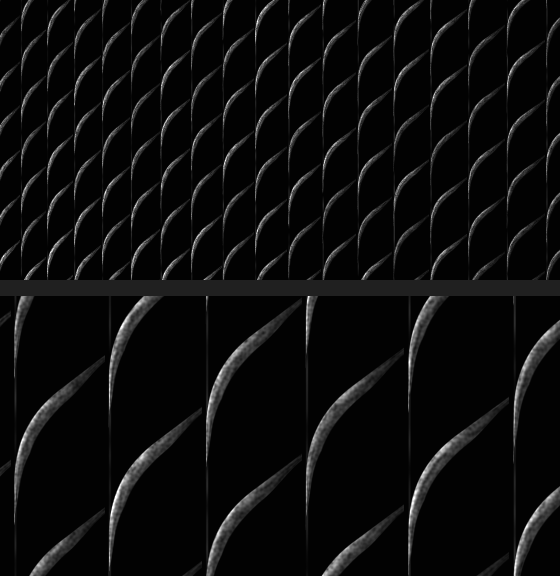
Top: the whole. Bottom: its middle third, enlarged.
Give the GLSL for this texture, as a Shadertoy shader.

```glsl
// Expanded steel mesh in perspective: side-lit brushed strands on black.
#define FIRST_X 0.072         // left edge of column 0, in canvas heights
#define PITCH 0.0917          // column spacing at column 0
#define PITCH_GROWTH 0.00159  // quadratic widening toward the right
#define ROW_HEIGHT 0.1628     // row spacing at column 0
#define ROW_GROWTH 0.00286    // added row spacing per column
#define ROW_PHASE 0.208       // vertical offset of column 0, in rows
#define ROW_SHIFT 0.272       // vertical offset per column, in rows
#define RISE 0.48             // climb of a diagonal, in rows
#define BEND 0.3              // roundness of the shoulder, in rows
#define STRAND_WIDTH 0.085    // width of a diagonal, in rows
#define WEAR 0.8              // strength of the brushed grain
#define BACKGROUND 0.008

float hash(vec2 p) {
    return fract(sin(dot(p, vec2(127.1, 311.7))) * 43758.5);
}

vec2 gradient(vec2 cell) {
    float angle = 6.2832 * hash(cell);
    return vec2(cos(angle), sin(angle));
}

// Gradient noise, roughly -0.7 to 0.7
float noise(vec2 p) {
    vec2 i = floor(p), f = p - i;
    vec2 u = f * f * f * (f * (f * 6.0 - 15.0) + 10.0);
    vec2 e = vec2(1.0, 0.0);
    float a = dot(gradient(i), f);
    float b = dot(gradient(i + e.xy), f - e.xy);
    float c = dot(gradient(i + e.yx), f - e.yx);
    float d = dot(gradient(i + e.xx), f - e.xx);
    return mix(mix(a, b, u.x), mix(c, d, u.x), u.y);
}

float smoothMin(float a, float b, float k) {
    float h = max(k - abs(a - b), 0.0) / k;
    return min(a, b) - 0.25 * h * h * k;
}

float columnX(float i) {
    return FIRST_X + i * (PITCH + PITCH_GROWTH * i);
}

// Brightness of one strand; q is relative to its shoulder, with y downward
float strand(vec2 q, vec2 cell, vec2 id, float aa) {
    q.y += 0.04 * cell.y * (hash(id) - 0.5);
    float across = q.x / cell.x;
    float down = q.y / cell.y;
    float right = clamp(id.x / 16.0, 0.0, 1.0);

    // Lit edge: a vertical and a rising diagonal joined by a round shoulder
    vec2 dir = normalize(vec2(cell.x, -RISE * cell.y));
    float diagonal = dot(q + vec2(0.0, 0.1 * cell.y), vec2(-dir.y, dir.x));
    float d = smoothMin(q.x - 0.04 * cell.x, diagonal, BEND * cell.y);

    // Width tapers to the lower tip and toward the next column
    float width = STRAND_WIDTH * cell.y;
    width *= mix(mix(0.85, 0.6, right), 1.0, smoothstep(0.0, 0.5, across));
    width *= min(1.0, (0.52 - down) / 0.45);
    width *= 1.0 - 0.6 * smoothstep(0.6, 1.0, across);
    float cover = smoothstep(-aa, aa, min(d, width - d));

    // Brushed face and bright rim
    float s = clamp(d / max(width, 0.0001), 0.0, 1.0);
    float along = (q.x - q.y) / cell.y;
    float grain = noise(vec2(along * 7.0, s * 3.0) + id * 17.3)
                + 0.6 * noise(q / cell.y * 45.0 + id * 9.1);
    float face = mix(0.42, 0.23, right) * (1.0 - 0.45 * s);
    face *= 1.0 - 0.6 * smoothstep(0.35, 1.0, across);
    float rim = 0.42 * exp(-9.0 * s * s) * (1.0 - smoothstep(0.15, 0.8, across));
    float tone = (face + rim) * (0.8 + 0.4 * hash(id + 5.7));
    return cover * tone * max(0.15, 1.0 + WEAR * grain);
}

void mainImage(out vec4 fragColor, in vec2 fragCoord) {
    vec2 p = fragCoord / iResolution.y;
    p.y = 1.0 - p.y;
    float aa = 0.8 / iResolution.y;

    // Column and row under this point
    float root = sqrt(PITCH * PITCH + 4.0 * PITCH_GROWTH * (p.x - FIRST_X));
    float column = floor((root - PITCH) / (2.0 * PITCH_GROWTH));
    float x = p.x - columnX(column);
    vec2 cell = vec2(columnX(column + 1.0) - columnX(column),
                     ROW_HEIGHT + ROW_GROWTH * column);
    float v = p.y / cell.y - ROW_PHASE - ROW_SHIFT * column;
    float row = floor(v);

    // Faint broken edge linking the strands of a column
    float edge = 1.0 - smoothstep(0.0, 0.0013 + aa, abs(x - 0.05 * cell.x));
    float light = edge * max(0.0, 0.09 + 0.2 * noise(vec2(column * 7.3, v * 5.0)));

    // Strands hanging from the shoulders above and below
    for (float j = 0.0; j < 2.0; j++) {
        vec2 q = vec2(x, (v - row - j) * cell.y);
        light = max(light, strand(q, cell, vec2(column, row + j), aa));
    }

    // Light falls off toward the upper left
    light *= 1.0 - 0.3 * (1.0 - p.y) * (1.0 - smoothstep(0.0, 0.9, p.x));
    fragColor = vec4(vec3(BACKGROUND + light), 1.0);
}
```
